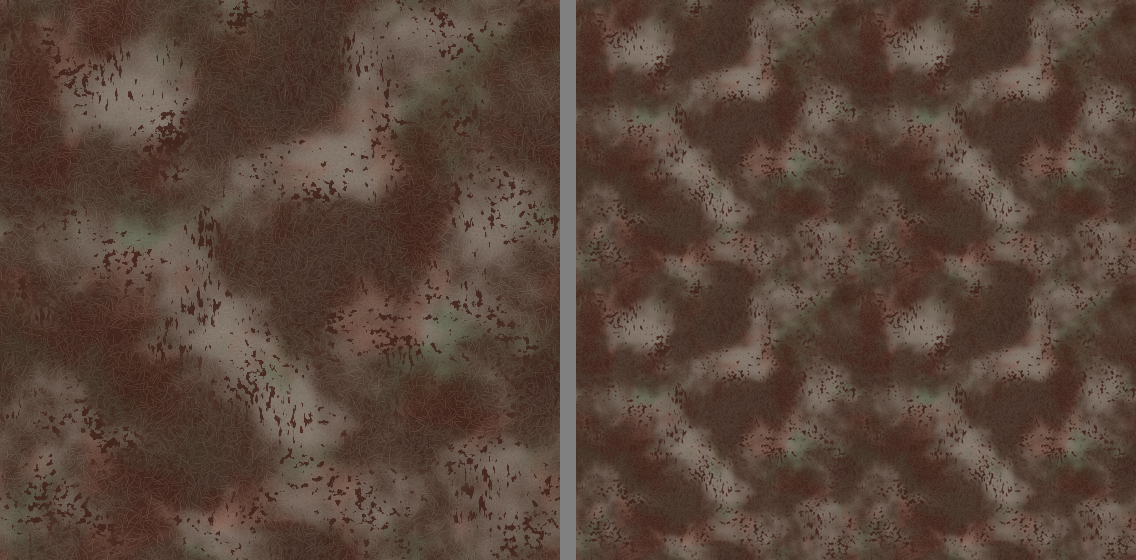
Left: one tile. Right: repeated 2 by 2.
This texture is drawn by a Shadertoy shader. Its source:

```glsl
// Weathered brown paint: cloudy worn patches with dark rust flecks,
// giving way to a dense mat of short curved fibres over rusty gaps.
// Wrapping gradient noise makes the clouds; looped arcs make the fibres.

const vec3 RUST_DARK   = vec3(0.245, 0.130, 0.100);
const vec3 RUST_BROWN  = vec3(0.265, 0.180, 0.140);
const vec3 PAINT_BROWN = vec3(0.365, 0.290, 0.245);
const vec3 PAINT_PALE  = vec3(0.485, 0.440, 0.400);
const vec3 TINT_RED    = vec3(1.07, 0.91, 0.88);
const vec3 TINT_GREEN  = vec3(0.86, 0.99, 0.90);

const float FIBRE_CELLS = 44.0;
const int FIBRES_PER_CELL = 6;

// Integer hash: two values in 0..1 for a lattice cell and a seed
vec2 hash2(vec2 cell, int seed) {
    uvec2 v = uvec2(ivec2(cell)) + uvec2(uint(seed) * 747u, uint(seed) * 391u);
    v = v * 1664525u + 1013904223u;
    v.x += v.y * 1664525u;
    v.y += v.x * 1664525u;
    v ^= v >> 16u;
    v.x += v.y * 1664525u;
    v.y += v.x * 1664525u;
    v ^= v >> 16u;
    return vec2(v & 65535u) / 65535.0;
}

// Contribution of one lattice corner, wrapped to the tile
float corner(vec2 i, vec2 f, vec2 offset, vec2 cells, int seed) {
    vec2 gradient = hash2(mod(i + offset, cells), seed) * 2.0 - 1.0;
    return dot(gradient, f - offset);
}

// Tiling gradient noise centred on 0.5
float noise(vec2 uv, vec2 cells, int seed) {
    vec2 p = uv * cells + hash2(vec2(3.0, 7.0), seed);
    vec2 i = floor(p), f = fract(p);
    vec2 u = f * f * f * (f * (f * 6.0 - 15.0) + 10.0);
    float low = mix(corner(i, f, vec2(0, 0), cells, seed),
                    corner(i, f, vec2(1, 0), cells, seed), u.x);
    float high = mix(corner(i, f, vec2(0, 1), cells, seed),
                     corner(i, f, vec2(1, 1), cells, seed), u.x);
    return 0.5 + mix(low, high, u.y);
}

float fbm(vec2 uv, vec2 cells, int octaves, int seed) {
    float sum = 0.0, total = 0.0, amplitude = 0.5;
    for (int k = 0; k < octaves; k++) {
        sum += amplitude * noise(uv, cells, seed + k);
        total += amplitude;
        amplitude *= 0.55;
        cells *= 2.0;
    }
    return sum / total;
}

// Overlapping curved fibres: 0 in the gaps, up to 1 on a fibre
float fibreMat(vec2 uv, float cells, float pixel) {
    vec2 p = uv * cells, base = floor(p);
    float blur = 0.5 * pixel * cells;
    float height = 0.22;
    for (int n = 0; n < 9; n++) {
        vec2 cell = base + vec2(n % 3 - 1, n / 3 - 1);
        vec2 id = mod(cell, cells);
        for (int k = 0; k < FIBRES_PER_CELL; k++) {
            vec2 place = hash2(id, 100 + k);
            vec2 turn = hash2(id, 200 + k);
            vec2 look = hash2(id, 300 + k);
            float angle = turn.x * 6.2832;
            vec2 along = vec2(cos(angle), sin(angle));
            vec2 d = p - cell - place;
            vec2 q = vec2(dot(d, along), dot(d, vec2(-along.y, along.x)));
            float bend = (turn.y - 0.5) * 1.6;
            float halfLength = mix(0.35, 0.75, look.x);
            float side = abs(q.y - bend * q.x * q.x) / sqrt(1.0 + 4.0 * bend * bend * q.x * q.x);
            float dist = max(side, abs(q.x) - halfLength);
            float shadow = 1.0 - smoothstep(0.03, 0.12 + blur, dist);
            float body = 1.0 - smoothstep(0.038 - blur, 0.038 + blur, dist);
            height = mix(height, 0.05, 0.45 * shadow);
            height = mix(height, mix(0.6, 1.0, look.y), body);
        }
    }
    return height;
}

void mainImage(out vec4 fragColor, in vec2 fragCoord) {
    vec2 uv = fragCoord / iResolution.xy;
    float pixel = 1.0 / iResolution.y;

    // Soft clouds that decide wear, tint and rust density
    vec2 warp = vec2(noise(uv, vec2(5), 11), noise(uv, vec2(5), 12)) - 0.5;
    vec2 cloudUv = uv + 0.06 * warp;
    float broad = fbm(cloudUv, vec2(4), 4, 20);
    float patches = fbm(uv, vec2(9), 4, 30);
    float wear = smoothstep(0.38, 0.76, broad);
    float weave = 1.0 - smoothstep(0.42, 0.60, broad + 0.35 * (patches - 0.5));
    float red = smoothstep(0.48, 0.72, fbm(cloudUv, vec2(6), 3, 40));
    float green = smoothstep(0.50, 0.74, fbm(cloudUv, vec2(5), 3, 50));

    // Ragged rust flecks, drawn out vertically in places
    float streaky = smoothstep(0.45, 0.65, noise(uv, vec2(6), 60));
    float grain = mix(fbm(uv, vec2(80), 3, 70), fbm(uv, vec2(120, 40), 3, 80), streaky);
    float level = 0.39 + 0.6 * (patches - 0.5) - 0.06 * wear;
    float fleck = 1.0 - smoothstep(level - 0.04, level + 0.04, grain);

    // Fibre gaps take over from flecks in the dark areas
    float gaps = 1.0 - fibreMat(uv + 0.004 * warp, FIBRE_CELLS, pixel);
    float rust = max(mix(0.35 * gaps, gaps, weave) * (1.0 - 0.75 * wear),
                     fleck * mix(0.9, 0.45, weave));

    // Paint, tints, rust and fine speckle
    vec3 paint = mix(PAINT_BROWN, PAINT_PALE, wear);
    paint *= mix(vec3(1), TINT_RED, red) * mix(vec3(1), TINT_GREEN, green);
    vec3 rustColor = mix(RUST_BROWN, RUST_DARK, max(red, fleck));
    vec3 color = mix(paint, rustColor, rust);
    color *= 1.0 + 0.28 * (broad - 0.5) + 0.10 * (noise(uv, vec2(256), 90) - 0.5);
    fragColor = vec4(color, 1.0);
}
```
